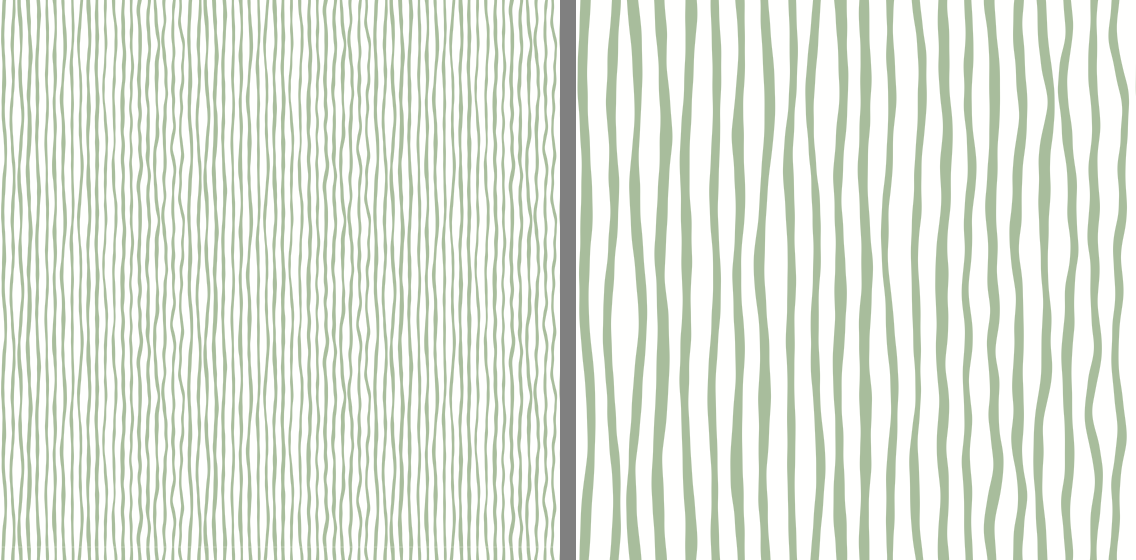
Left: the whole. Right: its middle third, enlarged.
This pattern is drawn by a Shadertoy shader. Its source:

```glsl
// Hand-drawn vertical pinstripes in sage green on white.
// A tile of 22 stripes repeats about three times each way; every stripe gets its
// own wander, weight and edge roughness from gradient noise that wraps at the tile.

const vec2 TILE = vec2(0.3323, 0.3145);   // tile size in canvas units
const float STRIPES = 22.0;               // stripes per tile
const vec3 PAPER = vec3(1.0, 1.0, 0.995);
const vec3 SAGE = vec3(0.66, 0.74, 0.61);

float hash(vec2 p) {
    vec3 q = fract(vec3(p.xyx) * 0.1031);
    q += dot(q, q.yzx + 33.33);
    return fract((q.x + q.y) * q.z);
}

// 1D gradient noise, wrapping after the given number of cells, about -0.5 to 0.5
float wrapNoise(float t, float cells, float seed) {
    t = t * cells + hash(vec2(seed, 71.0)) * cells;   // separate phase per seed
    float i = floor(t);
    float f = t - i;
    float g0 = hash(vec2(mod(i, cells), seed)) * 2.0 - 1.0;
    float g1 = hash(vec2(mod(i + 1.0, cells), seed)) * 2.0 - 1.0;
    float fade = f * f * f * (f * (f * 6.0 - 15.0) + 10.0);
    return mix(g0 * f, g1 * (f - 1.0), fade);
}

// Sideways shift of a stripe, in stripe spacings
float stripeShift(float id, float t) {
    float shaky = smoothstep(11.0, 16.0, id);         // later stripes are less steady
    float rest = (hash(vec2(id, 5.0)) - 0.5) * 0.12;
    return rest + 0.55 * wrapNoise(t, 3.0, id + 101.0)
                + mix(0.08, 0.38, shaky) * wrapNoise(t, 8.0, id + 202.0);
}

// Half the stripe's width, in stripe spacings
float stripeHalfWidth(float id, float t) {
    float weight = mix(0.145, 0.215, hash(vec2(id, 9.0)));
    return weight + 0.13 * wrapNoise(t, 5.0, id + 303.0)
                  + 0.07 * wrapNoise(t, 15.0, id + 404.0);
}

// Ink coverage from the nearest three stripes
float stripeInk(vec2 p, float pixel) {
    float x = p.x / TILE.x * STRIPES;
    float t = p.y / TILE.y;
    float blur = 1.1 * pixel / TILE.x * STRIPES;
    float ink = 0.0;
    for (int k = -1; k <= 1; k++) {
        float n = floor(x) + float(k);
        float id = mod(n, STRIPES);
        float d = abs(x - n - 0.5 - stripeShift(id, t)) - stripeHalfWidth(id, t);
        ink = max(ink, clamp(0.5 - d / blur, 0.0, 1.0));
    }
    return ink;
}

// Thin pale seam across the sheet
float seam(float y, float height, float thickness, float pixel) {
    float d = abs(y - height) - 0.5 * thickness;
    return clamp(0.5 - d / pixel, 0.0, 1.0);
}

void mainImage(out vec4 fragColor, in vec2 fragCoord) {
    float pixel = 1.0 / iResolution.y;
    vec2 p = fragCoord * pixel;
    float ink = stripeInk(p, pixel);
    ink *= 1.0 - 0.5 * seam(p.y, 0.0232, 0.001, pixel);
    fragColor = vec4(mix(PAPER, SAGE, ink), 1.0);
}
```
